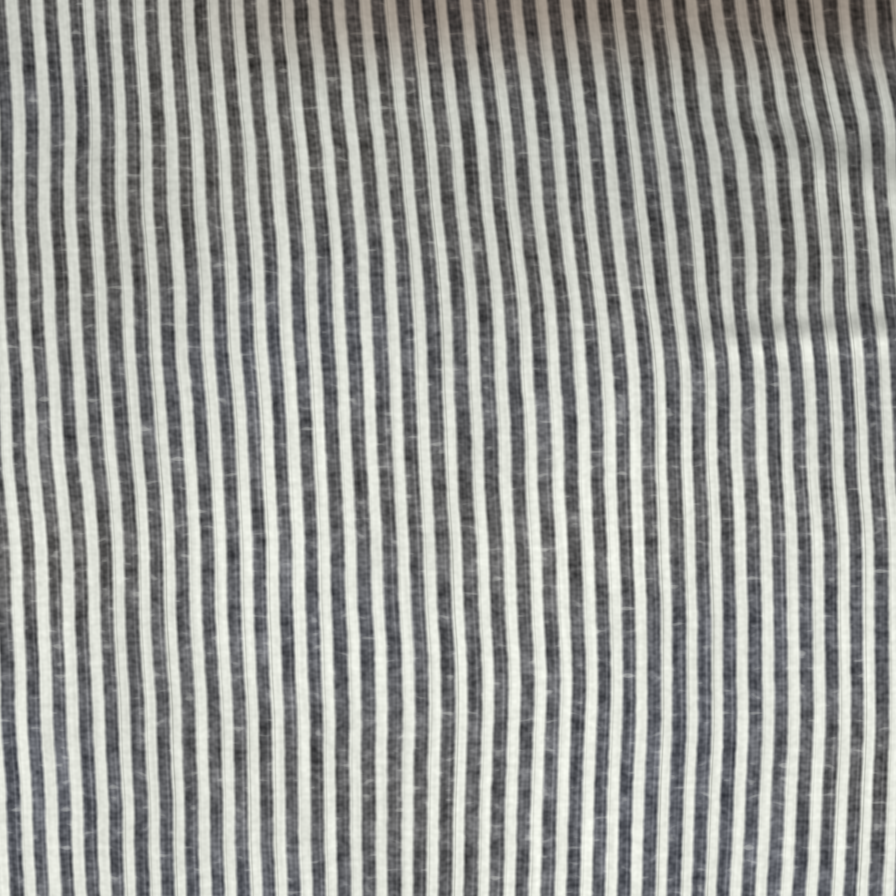
Give the GLSL for this texture, as a WebGL 1 fragment shader.

```glsl
precision highp float;

uniform vec2 u_resolution;

const float STRIPES = 35.5;
const float PHASE = 0.57;
const float HALF_WIDTH = 0.265;
const vec3 CREAM = vec3(0.89, 0.90, 0.865);
const vec3 SLATE = vec3(0.355, 0.365, 0.39);
const vec3 CHARCOAL = vec3(0.375, 0.37, 0.36);
const vec3 WARM_SHADE = vec3(0.80, 0.74, 0.71);

float hash(float n) {
    return fract(sin(n * 91.345) * 4375.85);
}

vec2 gradient(vec2 cell) {
    float angle = 6.28318 * fract(sin(dot(cell, vec2(127.1, 311.7))) * 4375.85);
    return vec2(cos(angle), sin(angle));
}

float gradientNoise(vec2 p) {
    vec2 i = floor(p);
    vec2 f = p - i;
    vec2 w = f * f * f * (f * (f * 6.0 - 15.0) + 10.0);
    vec2 e = vec2(1.0, 0.0);
    float a = dot(gradient(i), f);
    float b = dot(gradient(i + e.xy), f - e.xy);
    float c = dot(gradient(i + e.yx), f - e.yx);
    float d = dot(gradient(i + e.xx), f - e.xx);
    return mix(mix(a, b, w.x), mix(c, d, w.x), w.y);
}

// Cloth drape: slanted on the left, bowed on the right, rumpled at upper right
float drape(vec2 uv) {
    float down = 1.0 - uv.y;
    float bow = 0.1 * smoothstep(0.0, 0.8, uv.x);
    float rumple = smoothstep(0.6, 0.95, uv.x) * smoothstep(0.5, 0.8, uv.y);
    float wobble = gradientNoise(uv * vec2(3.0, 5.0) + 7.3) * 0.005;
    wobble += gradientNoise(uv * vec2(5.0, 11.0) + 2.1) * mix(0.002, 0.009, rumple);
    return 0.05 * down + bow * down * (1.0 - down) + wobble;
}

// Soft shadow below a lit ridge, running right from the start point
float crease(vec2 uv, vec2 start, float slope, float thickness) {
    float t = (uv.y - start.y - slope * (uv.x - start.x)) / thickness;
    float reach = smoothstep(start.x, start.x + 0.15, uv.x);
    return reach * (exp(-t * t) - 0.6 * exp(-(t + 2.0) * (t + 2.0)));
}

// Ink coverage of one stripe, x being the position within its repeat
float stripeMask(float x, float halfWidth, float blur) {
    return 1.0 - smoothstep(halfWidth - blur, halfWidth + blur, abs(x - 0.5));
}

// Thin thread line within a repeat
float thread(float x, float center, float width) {
    float t = (x - center) / width;
    return exp(-t * t);
}

// Broad light: dim at the top and at both upper corners
vec3 lighting(vec2 uv) {
    float light = mix(1.02, 0.89, smoothstep(0.35, 1.0, uv.y));
    light -= 0.06 * smoothstep(0.55, 1.0, uv.x) * smoothstep(0.5, 0.8, uv.y);
    light += 0.06 * gradientNoise(uv * vec2(4.0, 3.0) + 11.0);
    light -= 0.14 * crease(uv, vec2(0.72, 0.625), 0.06, 0.013);
    light -= 0.09 * crease(uv, vec2(0.78, 0.87), -0.25, 0.022);
    float warmth = smoothstep(0.88, 1.0, uv.y) * smoothstep(0.1, 0.5, uv.x);
    return light * mix(vec3(1.0), WARM_SHADE, warmth);
}

void main() {
    vec2 uv = gl_FragCoord.xy / u_resolution;
    float across = (uv.x - drape(uv)) * STRIPES + PHASE;
    float index = floor(across);
    float x = across - index;

    // Uneven stripe edges
    float fray = 0.025 * gradientNoise(vec2(across * 2.0, uv.y * 90.0));
    float halfWidth = HALF_WIDTH + 0.03 * (hash(index) - 0.5) + fray;
    float blur = max(0.09, STRIPES / u_resolution.x);
    float ink = stripeMask(x, halfWidth, blur);

    // Weave: horizontal slubs, fine grain and lengthwise streaks
    float slub = gradientNoise(vec2(across * 1.6, uv.y * 120.0));
    float grain = gradientNoise(vec2(across * 5.0, uv.y * 210.0) + 31.0);
    float streak = gradientNoise(vec2(across * 6.0, uv.y * 9.0) + 53.0);
    float patches = gradientNoise(vec2(across * 0.9, uv.y * 34.0) + 17.0);

    // Dyed stripe with a few paler threads
    float hue = 0.5 + gradientNoise(uv * vec2(3.0, 4.0) + 5.0) + 0.8 * (uv.y - 0.5);
    vec3 dyed = mix(SLATE, CHARCOAL, clamp(hue, 0.0, 1.0));
    dyed += 0.13 * slub + 0.10 * grain + 0.10 * streak + 0.13 * patches;
    dyed += 0.07 * thread(x, 0.59, 0.05) + 0.03 * (hash(index + 40.0) - 0.5);
    float paleSlub = smoothstep(0.32, 0.6, slub);
    dyed = mix(dyed, CREAM, 0.3 * paleSlub);

    // Undyed stripe with a faint grey thread near one edge
    vec3 plain = CREAM + 0.04 * slub + 0.04 * grain + 0.05 * streak;
    plain -= 0.13 * thread(x, 0.87, 0.04) * hash(index + 9.0);

    vec3 color = mix(plain, dyed, ink) * lighting(uv);
    gl_FragColor = vec4(clamp(color, 0.0, 1.0), 1.0);
}
```
